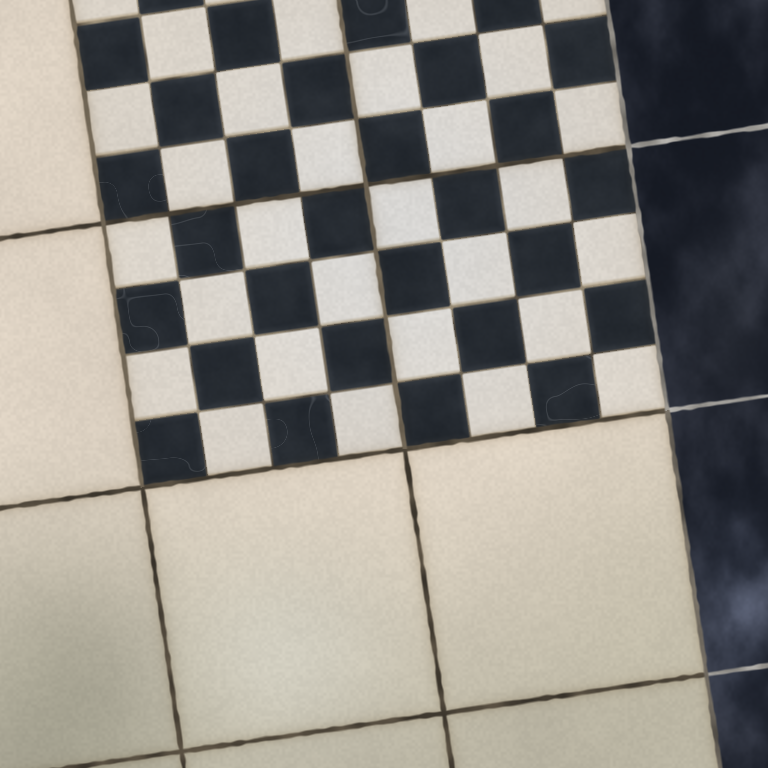
Reproduce this texture procedurally as a WebGL 2 fragment shader.

```glsl
#version 300 es
precision highp float;
// Tilted floor of worn square tiles: a small checkerboard inlay, cream slabs and a dark border.

#define PIVOT vec2(0.5273, 0.4154)
#define AXIS_X vec2(0.3418, 0.0501)
#define AXIS_Y vec2(-0.0508, 0.3438)
#define TILE_SIZE 0.3465
#define CELLS 4.0
#define JOINT_HALF 0.0029
#define CELL_WOBBLE 0.018
#define GRAIN 0.045
#define SOFTNESS 0.0010

uniform vec2 u_resolution;
out vec4 fragColor;

float hash(vec2 p) {
    vec3 q = fract(p.xyx * 0.1031);
    q += dot(q, q.yzx + 33.33);
    return fract((q.x + q.y) * q.z);
}

float noise(vec2 p) {
    vec2 i = floor(p), f = fract(p);
    f = f * f * (3.0 - 2.0 * f);
    return mix(mix(hash(i), hash(i + vec2(1, 0)), f.x),
               mix(hash(i + vec2(0, 1)), hash(i + vec2(1, 1)), f.x), f.y);
}

float fbm(vec2 p) {
    float sum = 0.0, amp = 0.5;
    for (int i = 0; i < 5; i++) {
        sum += amp * noise(p);
        p = p * 2.03 + 17.1;
        amp *= 0.5;
    }
    return sum;
}

// 1 inside a shape, 0 outside, with a soft edge
float cover(float d) {
    float w = SOFTNESS + 0.6 / u_resolution.y;
    return 1.0 - smoothstep(-w, w, d);
}

float glow(vec2 p, vec2 center, vec2 radius) {
    vec2 d = (p - center) / radius;
    return exp(-dot(d, d));
}

float roundBox(vec2 p, float halfSize, float r) {
    vec2 d = abs(p) - halfSize + r;
    return length(max(d, 0.0)) + min(max(d.x, d.y), 0.0) - r;
}

vec3 creamSlab(vec2 p, vec2 tile) {
    vec3 c = mix(vec3(0.74, 0.72, 0.65), vec3(0.87, 0.825, 0.765), smoothstep(0.0, 0.48, p.y));
    c = mix(c, vec3(0.63, 0.62, 0.55), 0.75 * glow(p, vec2(0.08, 0.06), vec2(0.16, 0.20)));
    c = mix(c, vec3(0.82, 0.81, 0.76), 0.75 * glow(p, vec2(0.37, 0.15), vec2(0.13, 0.12)));
    c = mix(c, vec3(0.72, 0.70, 0.62), 0.40 * glow(p, vec2(0.86, 0.20), vec2(0.16, 0.25)));
    return c * (0.985 + 0.03 * hash(tile + 40.0)) * (0.96 + 0.08 * fbm(p * 7.0));
}

vec3 darkSlab(vec2 p) {
    float cloud = fbm(p * vec2(13.0, 9.0) + 5.0);
    vec3 c = mix(vec3(0.085, 0.10, 0.135), vec3(0.20, 0.215, 0.26), smoothstep(0.25, 0.8, cloud));
    c += vec3(0.15, 0.16, 0.19) * cloud * 1.6 * glow(p, vec2(0.97, 0.21), vec2(0.07, 0.13));
    return c + 0.05 * glow(p, vec2(0.95, 0.58), vec2(0.06, 0.12));
}

// One checker cell over its thin joint
vec3 checker(vec2 p, vec2 g) {
    vec2 c = g * CELLS, id = floor(c), f = fract(c) - 0.5;
    float cell = TILE_SIZE / CELLS;
    bool isDark = mod(id.x + id.y, 2.0) < 0.5;
    vec2 shift = (vec2(hash(id + 11.0), hash(id + 29.0)) - 0.5) * CELL_WOBBLE;
    float d = roundBox(f - shift, 0.487, 0.035) * cell;
    vec3 joint = mix(vec3(0.30, 0.27, 0.23), vec3(0.62, 0.57, 0.48), noise(c * 3.0));
    vec3 col;
    if (isDark) {
        col = vec3(0.145, 0.165, 0.19) + 0.06 * (fbm(p * 30.0) - 0.45);
        // Fine cracks in some of the cells
        float ridge = abs(noise(c * 2.4 + 3.0 * hash(id)) - 0.5);
        float crack = 1.0 - smoothstep(0.0, 0.022, ridge);
        col += 0.09 * crack * step(0.62, hash(id + 73.0));
        col += 0.04 * smoothstep(-0.010, 0.0, d);
    } else {
        col = mix(vec3(0.86, 0.83, 0.785), vec3(0.86, 0.855, 0.845),
                  glow(p, vec2(0.52, 0.70), vec2(0.26, 0.28)));
        col *= 0.975 + 0.035 * hash(id + 5.0) + 0.03 * (fbm(p * 16.0) - 0.5);
        col *= 1.0 - vec3(0.16, 0.20, 0.28) * smoothstep(-0.42, -0.49, f.y - shift.y);
    }
    return mix(joint, col, cover(d));
}

void main() {
    vec2 p = gl_FragCoord.xy / u_resolution;
    vec2 g = inverse(mat2(AXIS_X, AXIS_Y)) * (p - PIVOT);
    vec2 tile = floor(g);
    bool inDark = g.x > 1.0;
    bool inChecker = g.y > 0.0 && abs(g.x) < 1.0;

    vec3 col = inDark ? darkSlab(p) : inChecker ? checker(p, g) : creamSlab(p, tile);

    // Joints between the large tiles, with ragged edges and stained rims
    vec2 line = abs(g - round(g)) * TILE_SIZE;
    vec2 ragged = line + 0.0022 * (vec2(noise(p * 90.0), noise(p * 90.0 + 31.0)) - 0.5);
    float rim = exp(-min(line.x, line.y) / 0.006);
    if (!inDark) col *= 1.0 - vec3(0.16, 0.19, 0.24) * rim;

    float age = noise(p * 45.0);
    vec3 brown = mix(vec3(0.20, 0.18, 0.15), vec3(0.38, 0.34, 0.28), age);
    vec3 pale = mix(vec3(0.50, 0.49, 0.47), vec3(0.74, 0.73, 0.71), age);
    bool border = abs(g.x - 1.0) < 0.3 && round(g.x) == 1.0;
    vec3 upright = border ? mix(brown, pale, g.y > 0.0 ? 0.75 : 0.35)
                          : mix(brown, vec3(0.55, 0.50, 0.42), g.y > 0.0 ? 0.55 : 0.0);
    col = mix(col, inDark ? pale : brown, cover(ragged.y - JOINT_HALF));
    col = mix(col, upright, cover(ragged.x - JOINT_HALF));

    // Fine surface grain
    col *= 1.0 + GRAIN * (noise(p * 260.0) - 0.5);
    fragColor = vec4(clamp(col, 0.0, 1.0), 1.0);
}
```
